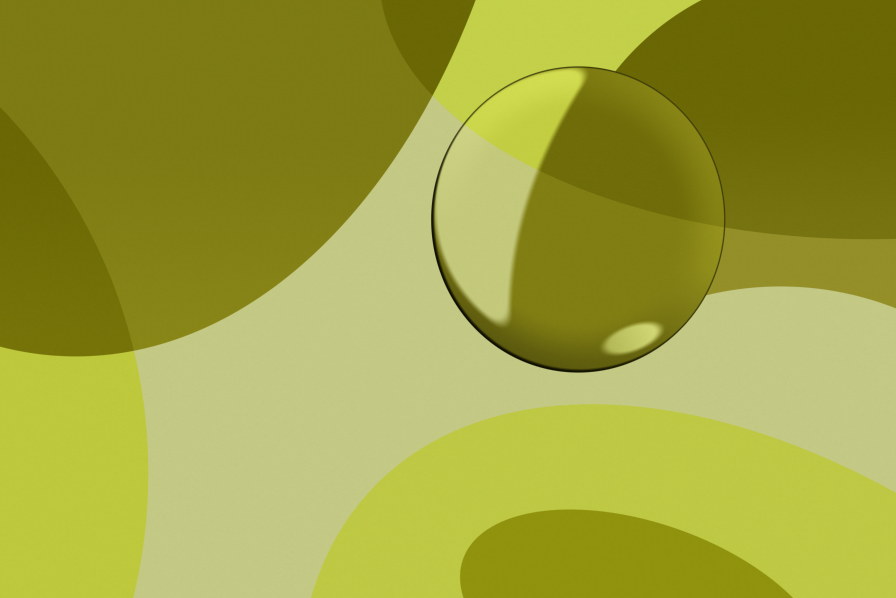
Give the GLSL for this background, as a WebGL 2 fragment shader.

```glsl
#version 300 es
precision highp float;
// Overlapping translucent curves in olive, lime and pale green, with a glass ball.
// Each curve is a conic or circle with an approximate signed distance; the ball
// adds a bent reflection, a soft highlight and a dark rim over the same layers.

#define PALE vec3(0.765, 0.785, 0.520)
#define LIME vec3(0.745, 0.785, 0.235)
#define OLIVE vec3(0.490, 0.480, 0.075)
#define DARK vec3(0.415, 0.405, 0.015)
#define MOSS vec3(0.565, 0.575, 0.055)
#define BALL_CENTER vec2(0.967, 0.633)
#define BALL_RADII vec2(0.246, 0.256)
#define RIM_WIDTH 0.026
#define GRAIN 0.006

uniform vec2 u_resolution;
out vec4 fragColor;

float hash(vec2 p) {
  return fract(sin(dot(p, vec2(127.1, 311.7))) * 43758.5453);
}

// Conic touching a horizontal line at its apex: x^2 + skew*x*y + c*y^2 = d*y
float conic(vec2 p, vec2 apex, float skew, float c, float d) {
  vec2 q = p - apex;
  float f = q.x * q.x + skew * q.x * q.y + c * q.y * q.y - d * q.y;
  vec2 slope = vec2(2.0 * q.x + skew * q.y, skew * q.x + 2.0 * c * q.y - d);
  return f / max(length(slope), 0.001);
}

float ellipse(vec2 p, vec2 center, vec2 radii) {
  return (length((p - center) / radii) - 1.0) * min(radii.x, radii.y);
}

float fill(float d, float blur) {
  return 1.0 - smoothstep(-blur, blur, d);
}

float smoothMax(float a, float b, float k) {
  float h = max(k - abs(a - b), 0.0) / k;
  return max(a, b) + h * h * k * 0.25;
}

// Flat layers behind the ball
vec3 backdrop(vec2 p, float px, float topLime) {
  float leftOlive = fill(conic(p, vec2(0.127, 0.404), 0.0, 0.412, 0.995), px);
  float leftLime = fill(length(p - vec2(-0.631, 0.209)) - 0.879, px);
  float rightOlive = fill(length(p - vec2(1.381, 0.602)) - 0.449, px);
  float hill = fill(conic(p, vec2(1.305, 0.521), 0.0, 1.0, -1.055), px);
  float loopOuter = fill(conic(p, vec2(0.990, 0.324), 0.906, 1.0, -1.432), px);
  float loopInner = fill(conic(p, vec2(0.953, 0.148), 1.32, 2.645, -0.840), px);

  float lime = max(leftLime, topLime);
  vec3 color = mix(PALE, LIME + vec3(0.02, 0.03, 0.05) * topLime, lime);
  color = mix(color, LIME + vec3(0.0, 0.0, 0.03), loopOuter);
  color = mix(color, MOSS, loopInner);

  // Olive films darken where they cross lime
  vec3 leftFilm = mix(OLIVE, DARK, lime);
  leftFilm += 0.05 * (1.0 - smoothstep(0.35, 0.8, p.y)) * vec3(1.0, 1.0, 0.4);
  color = mix(color, leftFilm, leftOlive);
  vec3 rightFilm = mix(OLIVE + vec3(0.09, 0.08, 0.08), DARK, topLime);
  rightFilm += 0.05 * topLime * (1.0 - smoothstep(0.58, 0.85, p.y));
  return mix(color, rightFilm, rightOlive * (1.0 - hill));
}

// Glass ball, with s running from -1 to 1 across it
vec3 glass(vec2 p, vec2 s, float px, float topLime) {
  float r = length(s);
  vec2 dir = s / max(r, 0.001);
  float edge = smoothstep(0.65, 1.0, r);
  float below = max(dot(dir, vec2(-0.35, -0.94)), 0.0);
  float right = max(dot(dir, vec2(0.85, 0.53)), 0.0);

  vec3 color = mix(OLIVE + vec3(0.015, 0.015, 0.0), DARK + 0.02, topLime);
  color += edge * right * vec3(0.10, 0.10, 0.05);
  color *= 1.0 - 0.3 * edge * below;

  // Bright reflection bounded by a bent edge
  float bend = 0.852 + 0.82 * pow(p.y - 0.473, 2.0);
  float lens = ellipse(p, vec2(0.963, 0.652), vec2(0.236, 0.234));
  float patchMask = fill(smoothMax(lens, (p.x - bend) * 0.92, 0.035), 0.006);
  vec3 glow = mix(PALE - vec3(0.0, 0.0, 0.04), LIME + 0.02, topLime);
  glow += 0.06 * smoothstep(0.7, 0.95, r) * max(dir.y, 0.0);
  color = mix(color, glow, patchMask);

  // Soft tilted highlight
  vec2 h = mat2(0.94, -0.34, 0.34, 0.94) * (p - vec2(1.057, 0.434));
  float shine = 1.0 - smoothstep(0.7, 1.1, length(h / vec2(0.055, 0.023)));
  color = mix(color, PALE - vec3(0.0, 0.0, 0.12) + 0.08 * h.x / 0.055, shine);

  // Rim, heavy at lower left and hairline elsewhere
  float heavy = smoothstep(-0.1, 0.9, dot(dir, vec2(-0.7, -0.71)));
  float width = RIM_WIDTH * mix(0.35, 1.0, heavy);
  float rim = smoothstep(1.0 - width - 4.0 * px, 1.0 - 0.3 * width, r);
  return mix(color, DARK * 0.12, rim * mix(0.6, 0.97, heavy));
}

void main() {
  vec2 p = gl_FragCoord.xy / u_resolution.y;
  float px = 0.75 / u_resolution.y;
  float topLime = fill(conic(p, vec2(1.455, 0.600), 0.0, 3.5, 3.07), px);
  vec3 color = backdrop(p, px, topLime);
  vec2 s = (p - BALL_CENTER) / BALL_RADII;
  float ball = fill(ellipse(p, BALL_CENTER, BALL_RADII), px);
  color = mix(color, glass(p, s, px, topLime), ball);
  color += GRAIN * (hash(floor(p * 342.0)) - 0.5);
  fragColor = vec4(clamp(color, 0.0, 1.0), 1.0);
}
```
